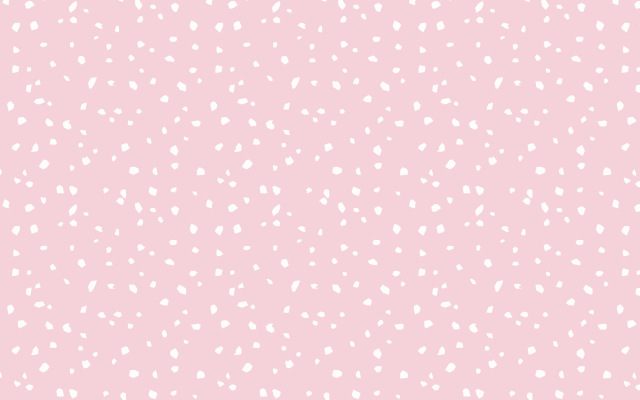
A Shadertoy shader for this pattern:

```glsl
#define TILE 0.508              // repeat length, in canvas heights
#define GRID vec2(9.0, 10.0)    // chips per repeat; an even row count keeps the stagger
#define CHIP_MIN 0.0052
#define CHIP_MAX 0.0110
#define STRETCH 0.78            // strongest squeeze of a chip
#define ROUNDING 0.22           // corner softness, relative to chip size
#define NOTCH_SHARE 0.3
#define SIDES 6
#define GROUND_COLOR vec3(0.961, 0.820, 0.851)
#define CHIP_COLOR vec3(0.994, 0.992, 0.984)

const float TAU = 6.2831853;

vec2 hash2(vec2 p) {
    vec3 q = fract(p.xyx * vec3(0.1031, 0.1030, 0.0973));
    q += dot(q, q.yzx + 33.33);
    return fract((q.xx + q.yz) * q.zy);
}

vec2 direction(float angle) {
    return vec2(cos(angle), sin(angle));
}

float smoothMax(float a, float b, float k) {
    float h = max(k - abs(a - b), 0.0) / k;
    return max(a, b) + 0.25 * h * h * k;
}

// Irregular cut chip: jittered half planes, some with a bitten edge
float chipDistance(vec2 p, vec2 id, float radius) {
    vec2 shape = hash2(id + 71.7);
    vec2 bite = hash2(id + 137.3);

    // Turn and squeeze, keeping the area
    vec2 axis = direction(shape.x * TAU);
    float squeeze = mix(STRETCH, 1.0, shape.y);
    p = vec2(dot(p, axis), dot(p, vec2(-axis.y, axis.x)));
    p *= vec2(squeeze, 1.0 / squeeze);

    float d = -radius;
    for (int k = 0; k < SIDES; k++) {
        vec2 rnd = hash2(id * 3.1 + float(k) * 17.9 + 5.3);
        float angle = (float(k) + 0.8 * (rnd.x - 0.5)) * TAU / float(SIDES);
        float side = dot(p, direction(angle)) - radius * mix(0.72, 1.18, rnd.y);
        d = smoothMax(d, side, ROUNDING * radius);
    }

    if (bite.x < NOTCH_SHARE) {
        vec2 center = direction(bite.y * TAU) * radius * 1.2;
        d = smoothMax(d, 0.45 * radius - length(p - center), 0.1 * radius);
    }
    return d;
}

// Nearest chip on a staggered, jittered grid that repeats every TILE
float chipField(vec2 p) {
    vec2 cellSize = TILE / GRID;
    vec2 g = p / cellSize;
    float nearest = 1.0;
    for (int j = -1; j <= 1; j++) {
        float row = floor(g.y) + float(j);
        float shift = 0.5 * mod(row, 2.0);
        for (int i = -1; i <= 1; i++) {
            vec2 cell = vec2(floor(g.x - shift) + float(i), row);
            vec2 id = mod(cell, GRID) + 1.0;
            float size = hash2(id + 23.9).x;
            // Large chips wander less, so neighbours stay apart
            vec2 jitter = (hash2(id) - 0.5) * mix(0.82, 0.58, size);
            vec2 center = (cell + 0.5 + jitter + vec2(shift, 0.0)) * cellSize;
            float radius = mix(CHIP_MIN, CHIP_MAX, size);
            nearest = min(nearest, chipDistance(p - center, id, radius));
        }
    }
    return nearest;
}

void mainImage(out vec4 fragColor, in vec2 fragCoord) {
    vec2 p = fragCoord / iResolution.y;
    float edge = 0.7 / iResolution.y;
    float chip = 1.0 - smoothstep(-edge, edge, chipField(p));
    fragColor = vec4(mix(GROUND_COLOR, CHIP_COLOR, chip), 1.0);
}
```
